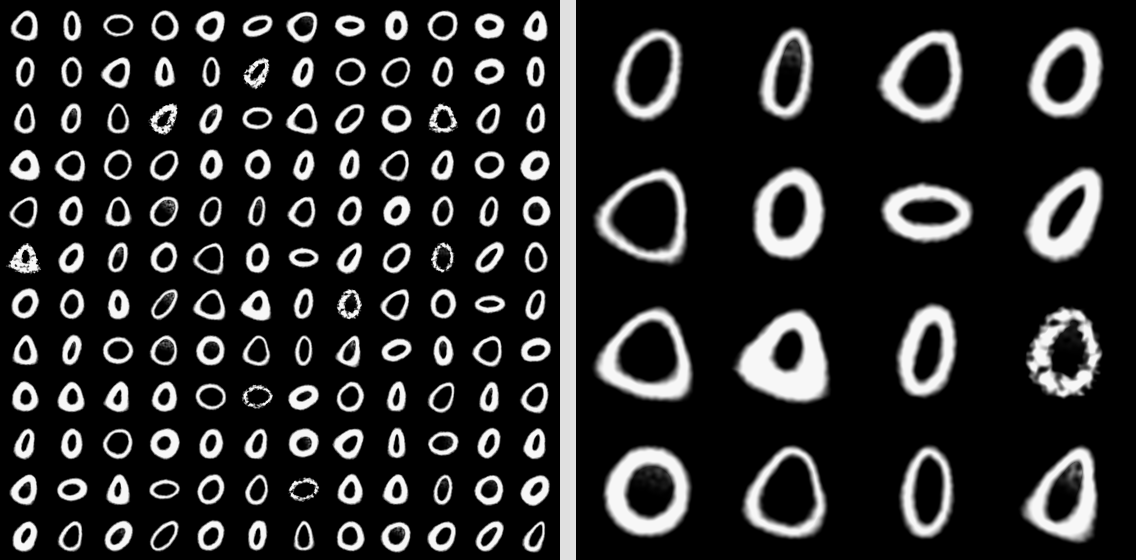
Left: the whole. Right: its middle third, enlarged.
Write a three.js fragment shader that draws this pattern.

```glsl
// Twelve by twelve grid of soft white hand-drawn rings on black, each with its own lean, girth and wear.
varying vec2 vUv;

vec3 hash3(vec2 p) {
  vec3 q = vec3(dot(p, vec2(127.1, 311.7)), dot(p, vec2(269.5, 183.3)), dot(p, vec2(419.2, 371.9)));
  return fract(sin(q) * 43758.55);
}

float gradientNoise(vec2 p) {
  vec2 i = floor(p), f = fract(p);
  vec2 u = f * f * f * (f * (f * 6.0 - 15.0) + 10.0);
  vec2 e = vec2(0.0, 1.0);
  float a = dot(hash3(i).xy * 2.0 - 1.0, f);
  float b = dot(hash3(i + e.yx).xy * 2.0 - 1.0, f - e.yx);
  float c = dot(hash3(i + e.xy).xy * 2.0 - 1.0, f - e.xy);
  float d = dot(hash3(i + e.yy).xy * 2.0 - 1.0, f - e.yy);
  return mix(mix(a, b, u.x), mix(c, d, u.x), u.y);
}

// Approximate signed distance to an ellipse with semi-axes r
float ellipseDistance(vec2 p, vec2 r) {
  float k = length(p / r);
  return (k - 1.0) * max(k, 0.01) / max(length(p / (r * r)), 0.001);
}

float ring(vec2 p, vec2 cell) {
  vec3 shape = hash3(cell + 3.7);
  vec3 pen = hash3(cell + 41.3);
  vec3 wear = hash3(cell + 87.9);

  // Most rings lean right; a few lie on their side
  float lying = step(0.88, wear.x);
  float lean = mix(mix(-0.05, 0.75, shape.x), mix(1.1, 1.7, shape.x), lying);
  float ratio = mix(0.45, 0.93, shape.y);
  float s = sin(lean), c = cos(lean);
  float halfStroke = min(mix(1.0, 2.7, pow(pen.x, 1.3)), ratio * 4.0);

  // Scale the tilted ellipse so that every ring fills the same box
  float extent = max(length(vec2(s, c * ratio)), length(vec2(c, s * ratio)));
  float major = (9.5 - halfStroke) / extent;
  vec2 radii = major * vec2(ratio, 1.0);

  // Wobble, lean, then pinch the top into an egg or a drop
  vec2 grain = p + cell * 30.0;
  p += 0.7 * vec2(gradientNoise(grain * 0.16), gradientNoise(grain * 0.16 + 57.0));
  vec2 q = vec2(c * p.x - s * p.y, s * p.x + c * p.y);
  float pinch = (0.05 + 0.42 * shape.z * shape.z) * (1.0 - lying);
  q.x *= 1.0 + pinch * clamp(q.y / major, -1.0, 1.2);
  float d = ellipseDistance(q, radii);

  // Uneven pen pressure and ragged edges
  float rough = gradientNoise(grain * 0.6);
  float worn = step(0.93, wear.y);
  float side = dot(normalize(q + 0.001), vec2(cos(pen.y * 6.28), sin(pen.y * 6.28)));
  float width = halfStroke * (1.0 + 0.16 * side) + rough * mix(0.35, 1.6, worn) - 0.25 * worn;
  float ink = 1.0 - smoothstep(width - 0.9, width + 0.9, abs(d));
  ink *= 1.0 - worn * smoothstep(0.0, 0.5, gradientNoise(grain * 0.4 + 19.0));

  // Faint smudge inside the top of some rings
  float inside = 1.0 - smoothstep(-2.0, 0.0, d);
  float smudge = smoothstep(0.72, 1.0, wear.z) * smoothstep(-1.0, 6.0, q.y);
  smudge *= inside * (0.35 + 0.8 * rough);
  return max(ink * 0.97, smudge);
}

void main() {
  // Cells are 30 units apart on a canvas 362 units wide
  vec2 grid = (vUv * 362.0 - vec2(1.5, 0.5)) / 30.0;
  float ink = ring((fract(grid) - 0.5) * 30.0, floor(grid));
  gl_FragColor = vec4(vec3(clamp(ink, 0.0, 1.0)), 1.0);
}
```
